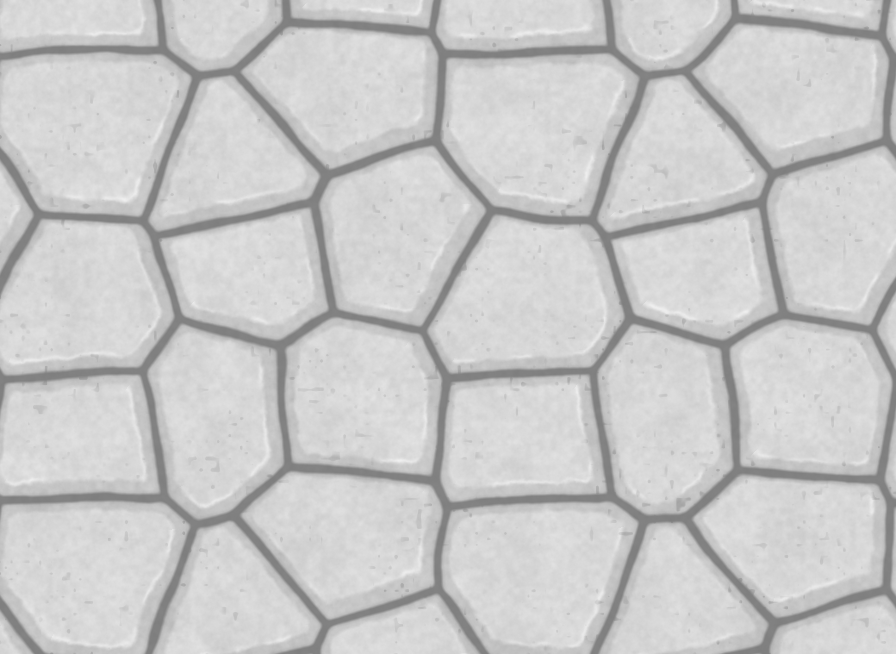
A Shadertoy shader for this texture:

```glsl
// Pale grey crazy paving: irregular polygonal slabs with dark narrow joints.
// A repeating jittered Voronoi gives the slabs; the distances to their sides
// give joint, worn bevel and bright rim, and layered noise gives the grain.

#define COLUMNS 6.0        // slabs across the canvas
#define REPEAT 3.0         // slabs before the layout repeats
#define JITTER 0.66        // irregularity of the layout
#define JOINT 0.027        // half width of the joints
#define BEVEL 0.092        // mean distance from slab side to flat face
#define JOINT_TONE 0.505
#define BEVEL_TONE 0.772
#define FACE_TONE 0.845
#define GRAIN 0.075        // strength of the fine grain

const vec2 WORN_SIDE = vec2(0.6, -0.8);

float hash(vec2 p) {
    vec3 q = fract(p.xyx * 0.1031);
    q += dot(q, q.yzx + 33.33);
    return fract((q.x + q.y) * q.z);
}

float noise(vec2 p) {
    vec2 i = floor(p), f = fract(p);
    f = f * f * (3.0 - 2.0 * f);
    return mix(mix(hash(i), hash(i + vec2(1, 0)), f.x),
               mix(hash(i + vec2(0, 1)), hash(i + vec2(1, 1)), f.x), f.y);
}

float fbm(vec2 p) {
    float sum = 0.0, amp = 0.5;
    for (int i = 0; i < 4; i++) {
        sum += amp * noise(p);
        p = mat2(1.6, 1.2, -1.2, 1.6) * p + 7.3;
        amp *= 0.5;
    }
    return sum / 0.9375;
}

float smoothMin(float a, float b, float k) {
    float h = max(k - abs(a - b), 0.0) / k;
    return min(a, b) - 0.25 * h * h * k;
}

vec2 slabCentre(vec2 cell) {
    vec2 id = mod(cell, REPEAT) * 7.0 + 19.0;
    return cell + 0.5 + JITTER * (vec2(hash(id), hash(id + 53.0)) - 0.5);
}

// x: distance to the slab side, y: distance inside the flat face,
// z: how far the nearest side faces the worn direction
vec3 slabSides(vec2 p, out vec2 slab) {
    vec2 home = floor(p), centre = vec2(0);
    float nearest = 1e3;
    for (int y = -1; y <= 1; y++)
    for (int x = -1; x <= 1; x++) {
        vec2 cell = home + vec2(x, y), c = slabCentre(cell);
        float d = dot(c - p, c - p);
        if (d < nearest) { nearest = d; slab = cell; centre = c; }
    }
    float side = 1.0, inset = 1.0, closest = 1e3, facing = 0.0;
    for (int y = -2; y <= 2; y++)
    for (int x = -2; x <= 2; x++) {
        if (x == 0 && y == 0) continue;
        vec2 c = slabCentre(slab + vec2(x, y));
        vec2 normal = normalize(c - centre);
        float d = dot(0.5 * (c + centre) - p, normal);
        float worn = dot(normal, WORN_SIDE);
        float vary = hash(mod(slab, REPEAT) * 5.0 + vec2(x, y) + 31.0) - 0.5;
        float flatDist = d - BEVEL - 0.028 * worn - 0.04 * vary;
        side = smoothMin(side, d, 0.025);
        inset = smoothMin(inset, flatDist, 0.06);
        if (flatDist < closest) { closest = flatDist; facing = worn; }
    }
    return vec3(side, inset, facing);
}

void mainImage(out vec4 fragColor, in vec2 fragCoord) {
    vec2 p = fragCoord / iResolution.x * COLUMNS + 20.0;

    // gently uneven slab outlines
    vec2 wobble = vec2(noise(p * 3.0), noise(p * 3.0 + 41.0)) - 0.5;
    vec2 slab;
    vec3 sides = slabSides(p + 0.045 * wobble, slab);
    float side = sides.x + 0.014 * (fbm(p * 7.0) - 0.5);
    float crumble = fbm(p * 11.0 + 13.0) - 0.5;
    float inset = sides.y + 0.045 * crumble;

    // mottled stone with fine grain and sparse dark pits
    float mottle = fbm(p * 4.0 + 5.0) - 0.5;
    float grain = fbm(p * 24.0) - 0.5;
    float pits = smoothstep(0.80, 0.95, noise(p * 26.0 + 9.0))
               * smoothstep(0.45, 0.70, noise(p * 5.0 + 71.0));
    float tone = 0.016 * (hash(mod(slab, REPEAT) + 61.0) - 0.5);

    // bevel, flat face, and the chipped bright rim between them
    float face = smoothstep(-0.018, 0.018, inset);
    float stone = mix(BEVEL_TONE, FACE_TONE, face) + tone;
    stone += 0.06 * mottle + GRAIN * grain;
    stone -= pits * mix(0.10, 0.07, face);
    float rim = exp(-pow((inset - 0.012) / 0.016, 2.0));
    stone += rim * smoothstep(-0.5, 0.8, sides.z)
           * smoothstep(0.35, 0.65, noise(p * 8.0 + 3.0)) * 0.06;
    stone -= 0.05 * (1.0 - smoothstep(JOINT, JOINT + 0.03, side));

    // dark joints
    float joint = JOINT_TONE + 0.03 * grain;
    float grey = mix(joint, stone, smoothstep(JOINT - 0.012, JOINT + 0.012, side));
    fragColor = vec4(vec3(clamp(grey, 0.0, 1.0)), 1.0);
}
```
